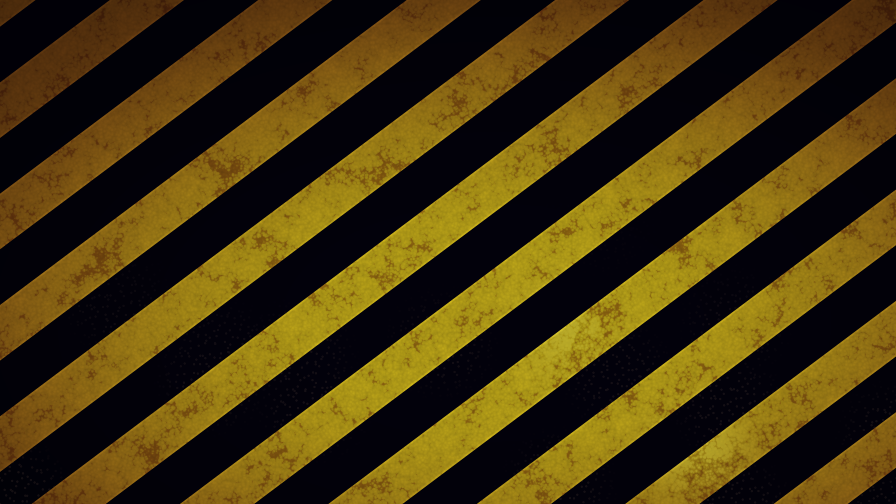
This pattern is drawn by a WebGL 1 fragment shader. Its source:

```glsl
precision highp float;
// Diagonal hazard stripes, worn yellow on near-black, under a brown vignette.
// One slanted phase gives the repeats; layered cellular noise gives the
// mottled paint, the pale scuffs and the faint specks on the dark bands.

uniform vec2 u_resolution;

vec2 hash2(vec2 cell) {
  vec3 q = fract(cell.xyx * vec3(0.1031, 0.1030, 0.0973));
  q += dot(q, q.yzx + 33.33);
  return fract((q.xx + q.yz) * q.zy);
}

// Distance to the nearest scattered cell point
float cellular(vec2 p) {
  vec2 cell = floor(p), f = fract(p);
  float nearest = 2.0;
  for (int j = -1; j <= 1; j++) {
    for (int i = -1; i <= 1; i++) {
      vec2 offset = vec2(float(i), float(j));
      vec2 toPoint = offset + hash2(cell + offset) - f;
      nearest = min(nearest, dot(toPoint, toPoint));
    }
  }
  return sqrt(nearest);
}

// Roughly centred on zero, from broad stains to fine grain
float mottle(vec2 p) {
  float sum = 0.0, scale = 9.0;
  for (int i = 0; i < 5; i++) {
    sum += cellular(p * scale + float(i) * 17.3) - 0.47;
    p = mat2(0.8, 0.6, -0.6, 0.8) * p;
    scale *= 2.05;
  }
  return sum;
}

void main() {
  vec2 p = gl_FragCoord.xy / u_resolution.y;
  vec2 uv = gl_FragCoord.xy / u_resolution;
  float pixel = 1.0 / u_resolution.y;

  // Signed distance to the stripe edge, positive inside the yellow
  vec2 slant = vec2(3.396, -4.528);
  float phase = dot(p, slant) + 4.528 - 0.99;
  float edge = (0.25 - abs(fract(phase + 0.5) - 0.5)) / length(slant);
  float stripe = smoothstep(-0.6 * pixel, 0.6 * pixel, edge);

  // Vignette: yellow turns to orange brown, then darkens
  float radius = length(uv - vec2(0.55, 0.36));
  float fade = smoothstep(0.15, 0.75, radius);
  vec3 paint = mix(vec3(0.65, 0.57, 0.085), vec3(0.42, 0.24, 0.065), fade);
  paint *= 1.0 - 0.32 * smoothstep(0.48, 0.82, radius);

  // Brown stains and fine grain
  float stain = mottle(p);
  float grain = cellular(p * 150.0) - 0.47;
  paint = mix(paint, paint * vec3(0.84, 0.68, 0.75), smoothstep(0.05, 0.85, stain));
  paint *= 1.0 - 0.07 * stain - 0.10 * grain;

  // Pale scuffs gathered in two patches at the lower right
  float scuffArea = 0.0;
  for (int i = 0; i < 2; i++) {
    vec2 away = p - mix(vec2(1.13, 0.34), vec2(1.39, 0.11), float(i));
    scuffArea += exp(-dot(away, away) * 130.0);
  }
  float scuff = scuffArea * smoothstep(0.15, -0.6, stain);
  paint = mix(paint, vec3(0.74, 0.70, 0.20), 0.6 * min(scuff, 1.0));

  // Thin lighter rim along each stripe
  paint *= 1.0 + 0.13 * (1.0 - smoothstep(0.002, 0.005, edge));

  // Dark bands with faint specks, mostly in the lower half
  vec3 dark = vec3(0.008, 0.003, 0.042) * (1.0 - 0.35 * fade);
  float speckArea = smoothstep(0.45, 0.15, cellular(p * 3.5 + 4.0));
  speckArea *= 1.0 - smoothstep(0.2, 0.65, uv.y);
  float speck = smoothstep(0.25, 0.1, cellular(p * 75.0));
  dark += vec3(0.07, 0.055, 0.04) * speck * speckArea;

  gl_FragColor = vec4(mix(dark, paint, stripe), 1.0);
}
```
